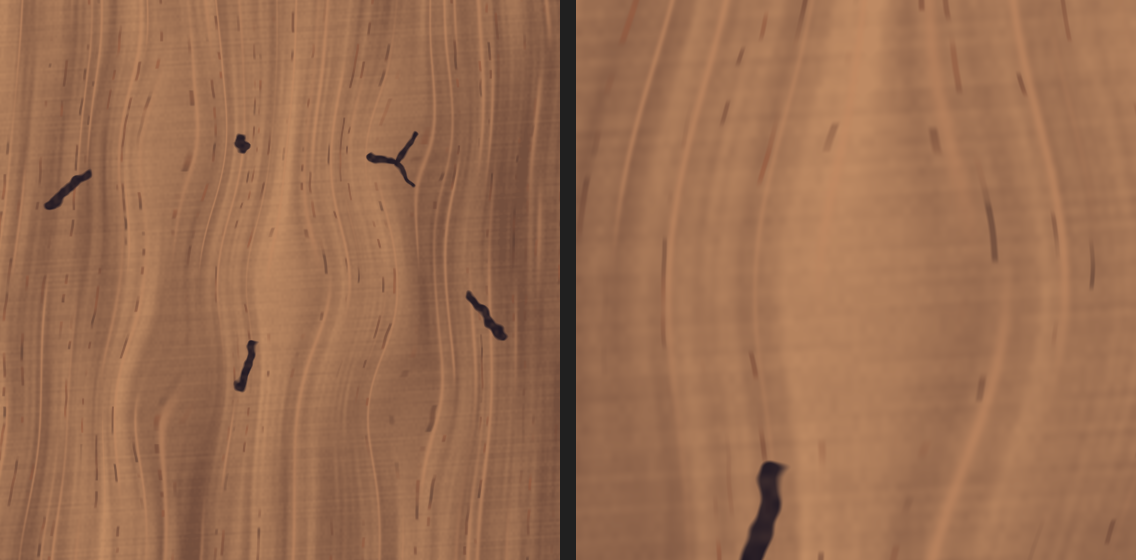
Left: the whole. Right: its middle third, enlarged.
This texture is drawn by a WebGL 2 fragment shader. Its source:

```glsl
#version 300 es
precision highp float;
// Wavy brown wood grain with fine pores and a few dark ink-like marks.

uniform vec2 u_resolution;
out vec4 fragColor;

float hash(vec2 p) {
    vec3 q = fract(vec3(p.xyx) * 0.1031);
    q += dot(q, q.yzx + 33.33);
    return fract((q.x + q.y) * q.z);
}

float noise(vec2 p) {
    vec2 i = floor(p), f = fract(p);
    f = f * f * (3.0 - 2.0 * f);
    return mix(mix(hash(i), hash(i + vec2(1, 0)), f.x),
               mix(hash(i + vec2(0, 1)), hash(i + vec2(1, 1)), f.x), f.y);
}

// Distance to a segment in x, position along it in y.
vec2 segment(vec2 p, vec2 a, vec2 b) {
    vec2 ab = b - a;
    float t = clamp(dot(p - a, ab) / dot(ab, ab), 0.0, 1.0);
    return vec2(length(p - a - ab * t), t);
}

// Grain coordinate across the fibres in x, calmness of the knots in y.
vec2 grainWarp(vec2 p) {
    float across = p.x - (p.y - 0.5) * (0.02 + 0.07 * (1.0 - p.x));
    across += 0.03 * (noise(p * vec2(3.0, 4.5) + 7.0) - 0.5);
    float calm = 0.0;
    // Staggered lens-shaped swellings push the fibres apart.
    for (int j = -1; j <= 1; j++) {
        for (int i = -1; i <= 1; i++) {
            if (((i + j) & 1) != 0) continue;
            vec2 cell = vec2(i, j);
            vec2 jitter = vec2(hash(cell + 11.0), hash(cell + 23.0)) - 0.5;
            vec2 d = p - vec2(0.51, 0.5) - cell * vec2(0.21, 0.22) - 0.04 * jitter;
            float bulge = exp(-dot(d / vec2(0.1, 0.14), d / vec2(0.1, 0.14)));
            across -= 0.75 * d.x * bulge;
            calm = max(calm, bulge);
        }
    }
    return vec2(across, calm);
}

vec3 wood(vec2 p, float pixel) {
    vec2 warp = grainWarp(p);
    float u = warp.x + 1.0;

    // Layered fibres, from broad bands to thin lines.
    float bands = 0.5 * (noise(vec2(u * 8.0, p.y * 1.3)) - 0.5)
                + 0.55 * (noise(vec2(u * 24.0, p.y * 1.8 + 5.0)) - 0.5);
    float fibres = 0.48 * (noise(vec2(u * 62.0, p.y * 3.0 + 9.0)) - 0.5)
                 + 0.27 * (noise(vec2(u * 140.0, p.y * 7.0)) - 0.5);
    float tone = 0.49 + bands + fibres * (1.0 - 0.6 * warp.y);

    // Faint saw lines across the grain and fine speckle.
    tone += 0.14 * (noise(vec2(p.x * 9.0, p.y * 210.0 - p.x * 12.0)) - 0.5);
    tone += 0.10 * (noise(p * vec2(230.0, 170.0)) - 0.5);
    vec3 color = mix(vec3(0.48, 0.328, 0.25), vec3(0.72, 0.522, 0.375), clamp(tone, -0.1, 1.1));

    // Scattered pale streaks and dashed pores that follow the fibres.
    for (int k = 0; k < 2; k++) {
        float lane = u * 17.0 + float(k) * 0.5;
        float id = floor(lane) + float(k) * 50.0;
        float offset = (fract(lane) - 0.3 - 0.4 * hash(vec2(id, 3.0))) / 17.0;

        float width = 0.002 + 0.003 * hash(vec2(id, 8.0));
        float pale = exp(-offset * offset / (width * width));
        pale *= smoothstep(0.4, 0.8, noise(vec2(id * 5.3, p.y * 5.0)));
        color = mix(color, vec3(0.76, 0.535, 0.38), 0.6 * pale);

        float side = offset + 0.005 + 0.003 * (noise(vec2(id * 3.7, p.y * 45.0)) - 0.5);
        float pore = 1.0 - smoothstep(0.0007, 0.0022 + pixel, abs(side));
        pore *= smoothstep(0.5, 0.75, noise(vec2(id * 9.1, p.y * 60.0)));
        pore *= smoothstep(0.35, 0.65, noise(vec2(id * 2.9, p.y * 6.0 + 40.0)));
        vec3 poreColor = mix(vec3(0.34, 0.23, 0.19), vec3(0.60, 0.35, 0.24),
                             noise(vec2(id * 4.0, p.y * 35.0)));
        color = mix(color, poreColor, 0.6 * pore);
    }
    return color;
}

// Coverage of the rough dark strokes.
float inkMarks(vec2 p, float pixel) {
    const vec4 strokes[7] = vec4[7](
        vec4(0.088, 0.632, 0.156, 0.690), vec4(0.432, 0.744, 0.433, 0.753),
        vec4(0.663, 0.719, 0.710, 0.709), vec4(0.710, 0.709, 0.745, 0.762),
        vec4(0.710, 0.709, 0.734, 0.668), vec4(0.897, 0.400, 0.838, 0.472),
        vec4(0.431, 0.312, 0.452, 0.388));
    const float radii[7] = float[7](0.008, 0.0135, 0.007, 0.0055, 0.0055, 0.0065, 0.008);

    vec2 wobble = vec2(noise(p * 60.0), noise(p * 60.0 + 31.0)) - 0.5;
    vec2 q = p + 0.010 * wobble;
    float ink = 0.0;
    for (int i = 0; i < 7; i++) {
        vec2 s = segment(q, strokes[i].xy, strokes[i].zw);
        float radius = radii[i] * (1.0 - 0.4 * s.y) * (0.75 + 0.5 * noise(p * 110.0));
        ink = max(ink, 1.0 - smoothstep(-0.0018, 0.0018 + pixel, s.x - radius));
    }
    return ink * (0.78 + 0.2 * noise(p * 150.0));
}

void main() {
    vec2 p = gl_FragCoord.xy / u_resolution.y;
    float pixel = 1.0 / u_resolution.y;
    vec3 color = mix(wood(p, pixel), vec3(0.12, 0.09, 0.13), inkMarks(p, pixel));
    fragColor = vec4(color, 1.0);
}
```
